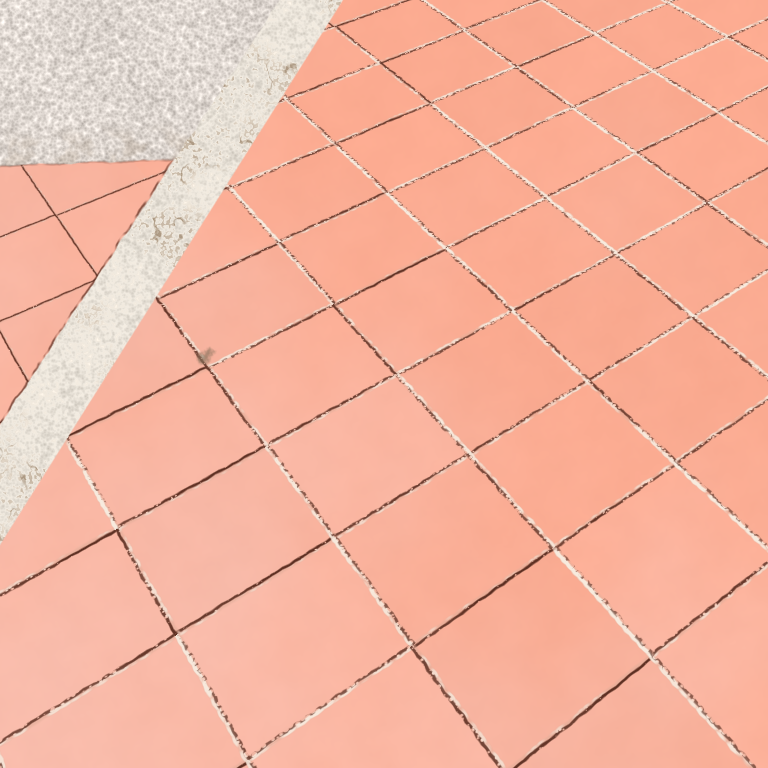
A Shadertoy shader for this texture:

```glsl
const vec3 TILE_ORANGE = vec3(0.985, 0.668, 0.565);
const vec3 TILE_PINK = vec3(0.973, 0.735, 0.670);
const vec3 GROUT_LIGHT = vec3(0.97, 0.92, 0.87);
const vec3 GROUT_TAN = vec3(0.88, 0.68, 0.60);
const vec3 GROUT_DARK = vec3(0.34, 0.16, 0.11);
const vec3 CONCRETE = vec3(0.875, 0.845, 0.82);
const vec3 STONE = vec3(0.93, 0.905, 0.865);
const vec3 STAIN = vec3(0.60, 0.51, 0.41);
const float GROUT_WIDTH = 0.0048;
const float SOFTNESS = 0.0012;
const vec2 SIDE_ORIGIN = vec2(-0.03, 2.54);
const vec2 SIDE_SCALE = vec2(1.30, 0.92);
const vec2 DIRT_SPOT = vec2(0.268, 0.464);

// Maps (column, row, 1) of the tile grid to the canvas, y pointing down
const mat3 GRID_TO_CANVAS = mat3(0.2190, -0.0661, 0.0711,
                                 -0.0599, -0.0733, 0.078,
                                 0.1530, 0.6885, 1.0);

vec2 hash2(vec2 p) {
    vec3 q = fract(p.xyx * vec3(0.1031, 0.1030, 0.0973));
    q += dot(q, q.yzx + 33.33);
    return fract((q.xx + q.yz) * q.zy);
}

// Distance to the nearest scattered point
float cellular(vec2 p) {
    vec2 cell = floor(p), f = p - cell;
    float nearest = 2.0;
    for (int j = -1; j <= 1; j++)
        for (int i = -1; i <= 1; i++) {
            vec2 o = vec2(i, j);
            vec2 r = o + hash2(cell + o) - f;
            nearest = min(nearest, dot(r, r));
        }
    return sqrt(nearest);
}

float waves(vec2 p) {
    float sum = 0.0, amp = 0.5;
    for (int i = 0; i < 4; i++) {
        sum += amp * sin(p.x + 1.4 * sin(p.y));
        p = mat2(1.2, 1.5, -1.5, 1.2) * p + 1.7;
        amp *= 0.55;
    }
    return sum;
}

// Overlapping cell layers, centred on zero
float grain(vec2 p) {
    vec2 q = mat2(0.8, 0.6, -0.6, 0.8) * p;
    return cellular(p * 230.0) + cellular(q * 151.0 + 7.0) - cellular(q * 97.0) - 0.45;
}

// Signed distance to the line from a to b
float side(vec2 p, vec2 a, vec2 b) {
    vec2 e = normalize(b - a);
    return dot(p - a, vec2(e.y, -e.x));
}

float band(float d, float halfWidth, float soft) {
    return 1.0 - smoothstep(halfWidth - soft, halfWidth + soft, abs(d));
}

// One joint: a tan bed with pale fill and dark gaps in irregular runs
vec3 addJoint(vec3 col, float d, vec2 seg, vec2 uv, float width, float pale, float soft) {
    if (abs(d) > 3.0 * width + soft) return col;
    vec2 rnd = hash2(seg + 40.0);
    float chips = cellular(uv * 15.0), fine = cellular(uv * 33.0 + 9.0);
    float runs = waves(uv * 5.0 + seg * 2.3);
    float fill = clamp(pale + (rnd.x - 0.5) * 0.7 + 0.35 * runs, 0.0, 1.0);
    d = d * (rnd.y < 0.5 ? -1.0 : 1.0) + width * (0.5 * (chips - 0.45) + 0.15 * runs);
    col = mix(col, GROUT_TAN, 0.55 * band(d, width * 0.8, soft * 1.4));
    float light = band(d - 0.2 * width, 0.55 * width, soft);
    light *= smoothstep(0.9, 0.35, chips + 0.5 * (0.7 - fill));
    float dark = band(d + 0.4 * width, 0.42 * width, soft);
    dark *= smoothstep(0.25, 0.6, fine + 0.6 * chips - 0.55 * (fill - 0.35));
    col = mix(col, GROUT_LIGHT, light * mix(0.5, 1.0, fill));
    return mix(col, GROUT_DARK, dark * mix(0.95, 0.6, fill));
}

vec3 tiles(vec2 p, bool sidePatch, float soft) {
    // Undo the perspective and find each axis gradient on the canvas
    mat3 toGrid = inverse(GRID_TO_CANVAS);
    vec3 h = toGrid * vec3(p, 1.0);
    vec2 uv = h.xy / h.z;
    mat3 rows = transpose(toGrid);
    vec2 slope = vec2(length(rows[0].xy - uv.x * rows[2].xy),
                      length(rows[1].xy - uv.y * rows[2].xy)) / h.z;
    if (sidePatch) {
        uv = (uv - SIDE_ORIGIN) * SIDE_SCALE;
        slope *= SIDE_SCALE;
    }

    // Clay colour: pinker to the lower left, with faint mottling
    vec2 tone = hash2(floor(uv) + 20.0);
    float pink = 0.32 + 0.65 * (p.y - p.x) + 0.22 * waves(p * 8.0) + 0.2 * (tone.x - 0.5);
    vec3 col = mix(TILE_ORANGE, TILE_PINK, smoothstep(-0.1, 1.0, pink));
    col += 0.015 * (tone.y - 0.5) + 0.006 * waves(p * 60.0);

    float width = GROUT_WIDTH * h.z * (sidePatch ? 0.6 : 1.0);
    float pale = sidePatch ? -0.2 : 0.5 + 0.35 * smoothstep(0.5, 1.0, p.x - 0.5 * p.y + 0.2);
    vec2 line = floor(uv + 0.5);
    vec2 d = (uv - line) / slope;
    col = addJoint(col, d.y, vec2(floor(uv.x), line.y + 31.0), uv, width * 0.85, pale - 0.15, soft);
    if (!sidePatch || line.x < 1.5)
        col = addJoint(col, d.x, vec2(line.x, floor(uv.y)), uv + 5.0, width, pale + 0.12, soft);
    float dirt = smoothstep(0.013, 0.004, length(p - DIRT_SPOT) + 0.005 * waves(p * 170.0));
    return mix(col, STAIN * 0.85, 0.65 * dirt);
}

vec3 concrete(vec2 p, float edge) {
    vec3 col = CONCRETE + 0.15 * grain(p) + 0.02 * waves(p * 30.0);
    float damp = smoothstep(0.055, 0.02, edge) * smoothstep(-0.3, 0.7, waves(p * 90.0));
    return mix(col, STAIN, 0.2 * damp);
}

vec3 stone(vec2 p) {
    float veins = waves(p * vec2(58.0, 46.0)), speck = grain(p + 3.0);
    vec3 col = STONE + 0.10 * speck + 0.035 * veins;
    float area = smoothstep(-0.25, 0.6, waves(p * 23.0 + 2.0));
    float crack = band(veins - 0.25, 0.06, 0.06) * smoothstep(0.3, 0.6, cellular(p * 55.0));
    float pits = smoothstep(0.1, 0.7, speck + 0.45 * veins) * (0.2 + 0.8 * area);
    return mix(col, STAIN, clamp(0.55 * crack * area + 0.55 * pits, 0.0, 0.8));
}

void mainImage(out vec4 fragColor, in vec2 fragCoord) {
    vec2 p = fragCoord / iResolution.xy;
    p.y = 1.0 - p.y;
    float soft = max(1.0 / iResolution.y, SOFTNESS);
    float rough = 0.0015 * waves(p * 90.0);
    float rightEdge = side(p, vec2(0.4466, 0.0), vec2(0.0, 0.7096));
    float leftEdge = side(p, vec2(0.3646, 0.0), vec2(0.0, 0.553)) + rough;
    float slabEdge = side(p, vec2(0.0, 0.216), vec2(0.228, 0.208)) + rough;

    // Paving, then the slab and the diagonal stone strip on top
    vec3 col = tiles(p, leftEdge < 0.0, soft);
    if (leftEdge < 0.01) {
        col = mix(col, concrete(p, slabEdge), smoothstep(-soft, soft, slabEdge));
        float gap = band(leftEdge, 0.0025, soft) * smoothstep(0.02, -0.02, slabEdge);
        gap = max(gap, 0.4 * band(slabEdge, 0.0015, soft));
        col = mix(col, GROUT_DARK, 0.7 * gap * smoothstep(0.1, 0.6, cellular(p * 60.0)));
    }
    float strip = smoothstep(-soft, soft, leftEdge) * smoothstep(soft, -soft, rightEdge);
    col = mix(col, stone(p), strip);
    fragColor = vec4(clamp(col, 0.0, 1.0), 1.0);
}
```
